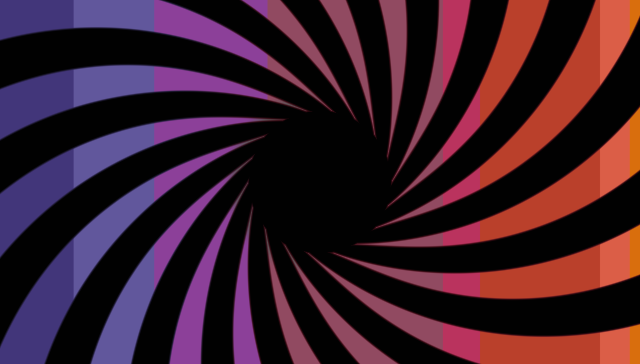
Reproduce this background procedurally as a Shadertoy shader.

```glsl
// Eighteen curved rays swirling around a black disc, tinted in bands from indigo to orange.
const float TAU = 6.2831853;
const float RAY_COUNT = 18.0;
const float DISC_RADIUS = 0.199;   // all lengths are in canvas heights
const float ARC_RADIUS = 1.046;    // circle that bends every ray
const float ARC_OFFSET = 0.881;    // distance of that circle's middle from the hub

// Polar angle swept by the bending arc at distance r from the hub.
float arcAngle(float r, float power) {
    return acos(clamp((power - r * r) / (2.0 * r * ARC_OFFSET), -1.0, 1.0));
}

// Signed distance to the nearest ray, negative inside.
float swirlDistance(vec2 p) {
    float r = max(length(p), 0.001);
    float power = ARC_RADIUS * ARC_RADIUS - ARC_OFFSET * ARC_OFFSET;
    float sector = TAU / RAY_COUNT;
    float bend = 1.02 * (arcAngle(r, power) - arcAngle(DISC_RADIUS, power));
    float halfWidth = 0.25 * sector * (1.0 - exp((DISC_RADIUS - r) / 0.16));
    float angle = atan(p.y, p.x) - bend + halfWidth - radians(1.0);
    angle = mod(angle + 0.5 * sector, sector) - 0.5 * sector;

    // Slant turns the angular gap into a distance across the ray.
    float lean = (r * r + power) / (2.0 * r * ARC_RADIUS);
    float slant = sqrt(max(1.0 - lean * lean, 0.0));
    return max((abs(angle) - halfWidth) * r * slant, DISC_RADIUS - r);
}

// Blends to the next colour where x passes an edge.
vec3 addBand(vec3 base, vec3 next, float x, float edge, float blur) {
    return mix(base, next, smoothstep(edge - blur, edge + blur, x));
}

// Vertical colour bands across the canvas, x from 0 to 1.
vec3 bandColor(float x, float blur) {
    vec3 indigo = vec3(0.26, 0.21, 0.48);
    vec3 periwinkle = vec3(0.38, 0.34, 0.61);
    vec3 purple = vec3(0.55, 0.25, 0.60);
    vec3 mauve = vec3(0.57, 0.29, 0.38);
    vec3 crimson = vec3(0.73, 0.20, 0.37);
    vec3 rust = vec3(0.73, 0.25, 0.17);
    vec3 coral = vec3(0.86, 0.37, 0.28);
    vec3 orange = vec3(0.85, 0.43, 0.05);

    vec3 color = addBand(indigo, periwinkle, x, 0.115, blur);
    color = addBand(color, purple, x, 0.241, blur);
    color = addBand(color, mauve, x, 0.418, blur);
    color = addBand(color, crimson, x, 0.692, blur);
    color = addBand(color, rust, x, 0.750, blur);
    color = addBand(color, coral, x, 0.9375, blur);
    return addBand(color, orange, x, 0.984, blur);
}

void mainImage(out vec4 fragColor, in vec2 fragCoord) {
    vec2 uv = fragCoord / iResolution.xy;
    vec2 p = (fragCoord - 0.5 * iResolution.xy) / iResolution.y;
    float soft = max(0.75 / iResolution.y, 0.0025);
    float dist = swirlDistance(p);

    // Ray tint, fading to grey at the tips on the left
    vec3 ash = vec3(0.36, 0.33, 0.34);
    vec3 tint = bandColor(uv.x, 0.001);
    float tipFade = 1.0 - smoothstep(0.22, 0.27, length(p));
    tint = mix(tint, ash, tipFade * (1.0 - smoothstep(-0.1, 0.05, p.x)));

    // Dark fringe around each ray: indigo on the left, wine on the right
    vec3 wine = vec3(0.26, 0.05, 0.09);
    vec3 dusk = vec3(0.14, 0.12, 0.24);
    vec3 fringe = mix(dusk, wine, smoothstep(0.25, 0.45, uv.x));
    vec3 color = vec3(0.003);
    color = mix(color, fringe, 1.0 - smoothstep(0.0, 0.006, dist));
    color = mix(color, tint, 1.0 - smoothstep(-soft, soft, dist));
    fragColor = vec4(color, 1.0);
}
```
